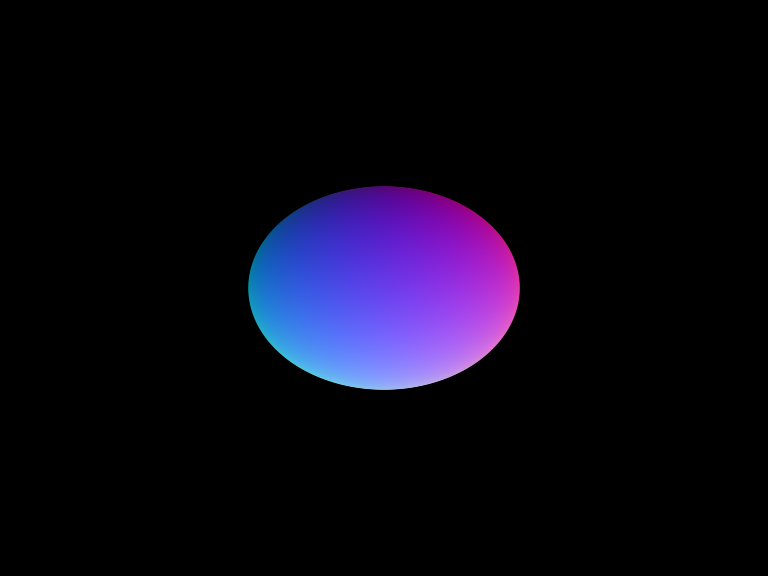
This texture map is drawn by a WebGL 2 fragment shader. Its source:

```glsl
#version 300 es
precision highp float;

uniform vec2 u_resolution;
out vec4 fragColor;

const float CAMERA_DISTANCE = 3.0;
const float SPHERE_RADIUS = 1.0;
const float FOCAL_LENGTH = 1.0;
const float TILT = 0.58;   // turn about the horizontal axis, radians
const float ROLL = 0.36;   // turn about the depth axis, radians
const vec3 BACKGROUND = vec3(0.0);

// Columns hold the object-space directions of screen right, up and toward the eye.
mat3 viewToObject(float tilt, float roll) {
    float st = sin(tilt), ct = cos(tilt);
    float sr = sin(roll), cr = cos(roll);
    vec3 right = vec3(cr, -sr, 0.0);
    vec3 up = vec3(-sr * ct, -cr * ct, -st);
    vec3 toEye = vec3(-sr * st, -cr * st, ct);
    return mat3(right, up, toEye);
}

// Unit normal where the ray first meets the sphere; misses clamp to the rim.
vec3 sphereNormal(vec3 origin, vec3 direction) {
    float along = dot(origin, direction);
    float offset = dot(origin, origin) - SPHERE_RADIUS * SPHERE_RADIUS;
    float travel = -along - sqrt(max(along * along - offset, 0.0));
    return normalize(origin + travel * direction);
}

void main() {
    // The view spans -1 to 1 on both axes, so the sphere stretches with the canvas.
    vec2 screen = 2.0 * gl_FragCoord.xy / u_resolution - 1.0;
    vec3 eye = vec3(0.0, 0.0, CAMERA_DISTANCE);
    vec3 ray = normalize(vec3(screen, -FOCAL_LENGTH));

    // Normal directions become colour channels
    vec3 normal = viewToObject(TILT, ROLL) * sphereNormal(eye, ray);
    vec3 normalColor = 0.5 + 0.5 * normal;

    // Smoothed silhouette of the projected sphere
    float rim = FOCAL_LENGTH * SPHERE_RADIUS
        / sqrt(CAMERA_DISTANCE * CAMERA_DISTANCE - SPHERE_RADIUS * SPHERE_RADIUS);
    float pixel = 2.0 / u_resolution.y;
    float coverage = 1.0 - smoothstep(-0.5 * pixel, 0.5 * pixel, length(screen) - rim);

    fragColor = vec4(mix(BACKGROUND, normalColor, coverage), 1.0);
}
```
